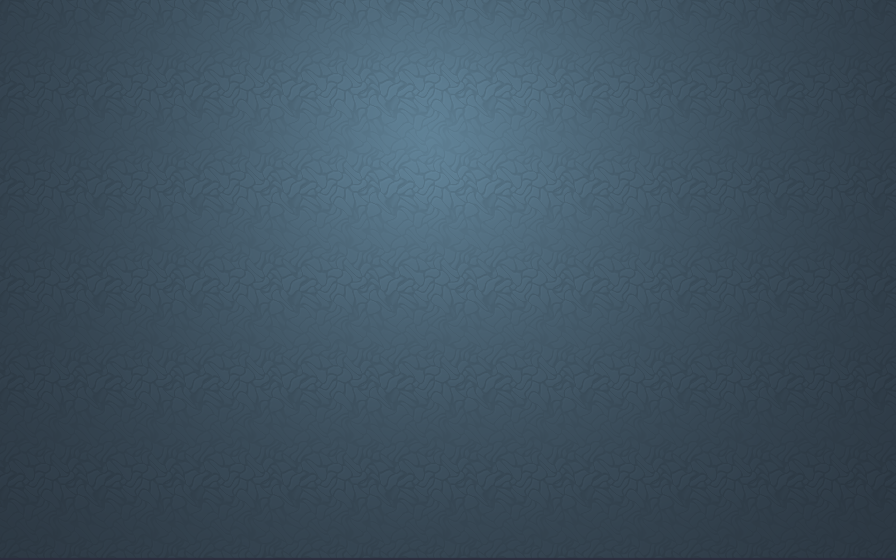
A WebGL 2 fragment shader for this background:

```glsl
#version 300 es
precision highp float;
// Slate-blue backdrop: a soft off-centre glow over a faint repeating leafy emboss.
uniform vec2 u_resolution;
out vec4 outColor;

const vec3 SHADE = vec3(0.148, 0.184, 0.222);
const vec3 GLOW = vec3(0.225, 0.320, 0.362);
const vec3 BASE_LINE = vec3(0.175, 0.170, 0.240);
const vec2 GLOW_CENTER = vec2(0.77, 0.75);
const float TILE = 0.174;
const float CELLS = 9.0;

vec2 hash22(vec2 cell) {
    vec3 q = fract(cell.xyx * vec3(0.1031, 0.1030, 0.0973));
    q += dot(q, q.yzx + 33.33);
    return fract((q.xx + q.yz) * q.zy);
}

// Distance gap between the two nearest cell points; zero on cell borders.
float cellBorder(vec2 p, float period) {
    vec2 base = floor(p);
    vec2 local = fract(p);
    float nearest = 8.0;
    float second = 8.0;
    for (int y = -1; y <= 1; y++) {
        for (int x = -1; x <= 1; x++) {
            vec2 offset = vec2(x, y);
            vec2 site = offset + hash22(mod(base + offset, period));
            float d = distance(site, local);
            second = min(second, max(nearest, d));
            nearest = min(nearest, d);
        }
    }
    return second - nearest;
}

// Curls straight borders into tendrils; whole turns keep the tile seamless.
vec2 curl(vec2 p, float period, float amount) {
    vec2 a = p * 6.28318 / period;
    return p + amount * (sin(a.yx * 3.0 + vec2(0.4, 1.7))
                       + 0.6 * sin(a.yx * 5.0 + a * 2.0));
}

float tendrils(vec2 p, float period, float soft) {
    float border = cellBorder(curl(p, period, 0.35), period);
    return 1.0 - smoothstep(0.06, 0.16 + soft, border);
}

// Strokes are denser along one row of each tile.
float rowWeight(float y, float tile) {
    return 0.7 + 0.3 * cos(6.28318 * (y - 0.84) / tile);
}

float glowFalloff(vec2 p, vec2 center) {
    return exp(-2.0 * pow(distance(p, center), 1.3));
}

void main() {
    float pixel = 1.0 / u_resolution.y;
    vec2 p = gl_FragCoord.xy * pixel;
    p.x += 0.8 - 0.5 * u_resolution.x * pixel;

    // Broad light
    vec3 color = SHADE + GLOW * glowFalloff(p, GLOW_CENTER);

    // Embossed strokes with a slight light edge
    float scale = CELLS / TILE;
    vec2 q = p * scale;
    float soft = pixel * scale;
    float stroke = tendrils(q, CELLS, soft);
    float lit = tendrils(q - vec2(0.12, -0.15), CELLS, soft);
    float relief = 0.025 - 0.10 * stroke + 0.025 * lit;
    color *= 1.0 + relief * rowWeight(p.y, TILE);

    // Thin band along the lower edge
    float band = 1.0 - smoothstep(0.004 - 0.5 * pixel, 0.004 + 0.5 * pixel, p.y);
    color = mix(color, BASE_LINE, 0.8 * band);

    outColor = vec4(color, 1.0);
}
```
